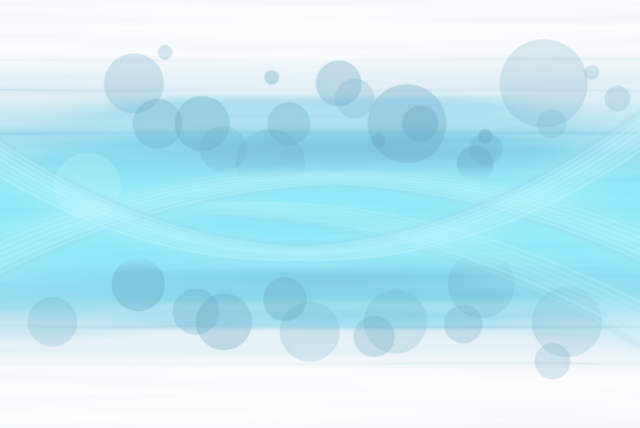
This background is drawn by a Shadertoy shader. Its source:

```glsl
// Pale horizontal bands with aqua light ribbons and translucent discs.
#define WHITE vec3(0.980, 0.986, 0.990)
#define PALE vec3(0.895, 0.945, 0.968)
#define MIST vec3(0.700, 0.885, 0.945)
#define AQUA vec3(0.550, 0.860, 0.940)
#define GLOW vec3(0.560, 0.915, 0.972)
#define SHADE vec3(0.500, 0.760, 0.865)
#define SHINE vec3(0.760, 0.960, 0.990)
#define DISC vec3(0.420, 0.660, 0.770)
#define STRANDS 7
#define STREAK_DEPTH 0.035

float hash(vec2 p) {
    vec3 q = fract(p.xyx * vec3(0.1031, 0.1030, 0.0973));
    q += dot(q, q.yzx + 33.33);
    return fract((q.x + q.y) * q.z);
}

float noise(vec2 p) {
    vec2 i = floor(p), f = fract(p);
    f = f * f * (3.0 - 2.0 * f);
    float low = mix(hash(i), hash(i + vec2(1, 0)), f.x);
    float high = mix(hash(i + vec2(0, 1)), hash(i + vec2(1, 1)), f.x);
    return mix(low, high, f.y);
}

float band(float y, float low, float high, float soft) {
    return smoothstep(low - soft, low + soft, y)
         * (1.0 - smoothstep(high - soft, high + soft, y));
}

float blob(vec2 p, vec2 center, vec2 size) {
    vec2 q = (p - center) / size;
    return exp(-dot(q, q));
}

// Thin, broken shadow along a band edge
float edgeLine(vec2 p, float y) {
    float d = p.y - y - 0.004 * noise(vec2(p.x * 4.0, y * 90.0));
    return exp(-abs(d) / 0.004) * noise(vec2(p.x * 3.0 + 7.0, y * 50.0));
}

vec3 backdrop(vec2 p) {
    float side = smoothstep(0.3, 0.75, abs(p.x - 0.75));
    float soft = mix(0.014, 0.065, side);
    vec3 col = mix(WHITE, PALE, band(p.y, 0.165, 0.845, 0.035));
    col = mix(col, MIST, band(p.y, 0.235, 0.775 - 0.04 * side, soft));
    col = mix(col, AQUA, band(p.y, 0.292, 0.690 - 0.03 * side, soft * 0.8));
    col = mix(col, AQUA, 0.6 * blob(p, vec2(0.84, 0.265), vec2(0.35, 0.03)));
    col = mix(col, GLOW, band(p.y, 0.37, 0.60, 0.06));
    col = mix(col, SHADE, 0.75 * blob(p, vec2(0.82, 0.650), vec2(0.40, 0.045)));
    col = mix(col, SHADE, 0.40 * blob(p, vec2(0.80, 0.345), vec2(0.45, 0.040)));

    // Wind-blown streaks
    float streak = noise(vec2(p.x * 1.6, p.y * 45.0)) - 0.5;
    streak += 0.5 * noise(vec2(p.x * 2.5, p.y * 110.0)) - 0.25;
    col += STREAK_DEPTH * streak * vec3(1.0, 0.6, 0.45);
    float lines = edgeLine(p, 0.858) + edgeLine(p, 0.787) + edgeLine(p, 0.688)
                + edgeLine(p, 0.235) + edgeLine(p, 0.148);
    return col - 0.13 * lines * vec3(1.0, 0.55, 0.4);
}

// Center and radius of disc k in a row: two rows above, two below, then dots
vec3 discShape(int row, float k) {
    float flip = 1.0 - 2.0 * mod(k, 2.0);
    float wave = sin(k * 1.5708);
    if (row == 0) return vec3(0.314 + 0.160 * k, 0.805 - 0.094 * mod(k, 3.0), 0.070 + 0.0055 * k * flip);
    if (row == 1) return vec3(0.369 + 0.154 * k, 0.711 - 0.059 * wave, 0.058 - 0.004 * k);
    if (row == 2) return vec3(0.123 + 0.201 * k, 0.264 + 0.055 * wave - 0.016 * flip, 0.058 + 0.004 * k);
    if (row == 3) return vec3(0.459 + 0.209 * k, 0.301 - 0.029 * (k + flip), 0.054 - 0.003 * k);
    return vec3(0.387 + 0.250 * k, 0.766 + 0.117 * cos(1.4 * k - 0.3), 0.017);
}

vec3 addDiscs(vec3 col, vec2 p, float aa) {
    float clearing = smoothstep(0.08, 0.13, abs(p.y - 0.49));
    for (int row = 0; row < 5; row++) {
        int count = row == 1 ? 8 : (row < 3 ? 7 : 5);
        for (int i = 0; i < count; i++) {
            vec3 shape = discShape(row, float(i));
            float d = length(p - shape.xy) - shape.z;
            float inside = 1.0 - smoothstep(-aa, aa, d);
            float rim = 0.05 * exp(-abs(d) / 0.006);
            float alpha = 0.18 + 0.24 * hash(vec2(float(i), float(row)) + 3.0) + rim;
            col = mix(col, DISC, inside * alpha * clearing);
        }
    }
    float pale = 1.0 - smoothstep(-aa, aa, length(p - vec2(0.205, 0.565)) - 0.078);
    return mix(col, SHINE, 0.3 * pale);
}

// Bundle of strands along a parabola: apex x, apex y, bend
vec3 addRibbon(vec3 col, vec2 p, vec3 arc, float strength) {
    float dx = p.x - arc.x;
    float d = p.y - arc.y - arc.z * dx * dx;
    float width = 0.022 + 0.055 * abs(dx);
    float inner = d * sign(arc.z);
    col = mix(col, SHADE, 0.28 * strength * exp(-pow((inner - width * 0.7) / 0.010, 2.0)));
    col = mix(col, SHINE, 0.38 * strength * exp(-pow(d / width, 2.0)));
    for (int i = 0; i < STRANDS; i++) {
        float offset = (float(i) / float(STRANDS - 1) - 0.5) * width * 1.3;
        float light = 0.15 + 0.30 * hash(vec2(float(i), arc.x * 40.0));
        col = mix(col, SHINE, light * strength * exp(-pow((d - offset) / 0.0028, 2.0)));
    }
    return col;
}

void mainImage(out vec4 fragColor, in vec2 fragCoord) {
    vec2 p = fragCoord / iResolution.xy * vec2(1.5, 1.0);
    vec3 col = addDiscs(backdrop(p), p, 1.2 / iResolution.y);
    col = addRibbon(col, p, vec3(0.781, 0.586, -0.297), 0.85);
    col = addRibbon(col, p, vec3(0.527, 0.512, -0.282), 0.65 * smoothstep(0.3, 0.6, p.x));
    col = addRibbon(col, p, vec3(0.703, 0.408, 0.445), 1.0);
    fragColor = vec4(clamp(col, 0.0, 1.0), 1.0);
}
```
